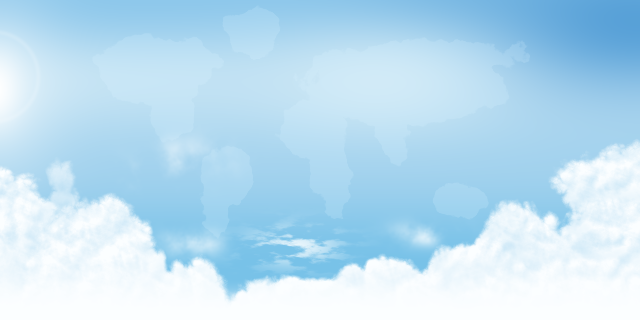
A WebGL 2 fragment shader for this background:

```glsl
#version 300 es
precision highp float;
// Pale blue sky with a faint world map, a sun glow at left and banks of white cloud below.

uniform vec2 u_resolution;
out vec4 outColor;

const vec3 SKY_TOP = vec3(0.55, 0.78, 0.92);
const vec3 SKY_MID = vec3(0.71, 0.86, 0.945);
const vec3 SKY_LOW = vec3(0.63, 0.82, 0.93);
const vec3 SKY_BASE = vec3(0.47, 0.76, 0.91);
const vec3 SKY_DEEP = vec3(0.33, 0.62, 0.84);
const vec3 HAZE = vec3(0.84, 0.925, 0.965);
const vec3 CLOUD_LIGHT = vec3(0.985, 0.995, 1.0);
const vec3 CLOUD_SHADE = vec3(0.70, 0.86, 0.95);
const vec2 SUN = vec2(-0.02, 0.72);
const float MAP_STRENGTH = 0.17;
const float PUFF_SIZE = 0.055;

// Ellipses: centre xy, radii zw, listed from back to front
const vec4 CLOUDS[11] = vec4[11](
    vec4(2.02, 0.42, 0.27, 0.13), vec4(0.20, 0.37, 0.05, 0.13),
    vec4(0.00, 0.10, 0.22, 0.37), vec4(1.90, 0.00, 0.27, 0.37),
    vec4(1.64, 0.02, 0.21, 0.34), vec4(0.30, 0.04, 0.24, 0.34),
    vec4(1.48, 0.00, 0.21, 0.25), vec4(0.60, 0.00, 0.13, 0.19),
    vec4(1.21, 0.00, 0.23, 0.19), vec4(0.92, 0.00, 0.26, 0.14),
    vec4(1.82, 0.00, 0.40, 0.19));
const vec4 LANDS[11] = vec4[11](
    vec4(0.49, 0.78, 0.18, 0.11), vec4(0.54, 0.64, 0.07, 0.09),
    vec4(0.79, 0.89, 0.09, 0.08), vec4(0.71, 0.44, 0.08, 0.09),
    vec4(0.68, 0.35, 0.04, 0.11), vec4(0.97, 0.59, 0.11, 0.09),
    vec4(1.03, 0.46, 0.065, 0.13), vec4(1.27, 0.74, 0.31, 0.13),
    vec4(1.50, 0.82, 0.15, 0.04), vec4(1.23, 0.58, 0.05, 0.08),
    vec4(1.44, 0.37, 0.075, 0.052));

float hash(vec2 p) {
    return fract(sin(dot(p, vec2(127.1, 311.7))) * 43758.5453);
}

float noise(vec2 p) {
    vec2 i = floor(p), f = fract(p);
    f = f * f * (3.0 - 2.0 * f);
    return mix(mix(hash(i), hash(i + vec2(1, 0)), f.x),
               mix(hash(i + vec2(0, 1)), hash(i + vec2(1, 1)), f.x), f.y);
}

float fbm(vec2 p) {
    float sum = 0.0, weight = 0.5;
    for (int i = 0; i < 5; i++) {
        sum += weight * noise(p);
        p = mat2(1.6, 1.2, -1.2, 1.6) * p + 7.3;
        weight *= 0.5;
    }
    return sum;
}

// Rounded lumps with creases between them
float billow(vec2 p) {
    float sum = 0.0, weight = 0.5;
    for (int i = 0; i < 5; i++) {
        sum += weight * abs(2.0 * noise(p) - 1.0);
        p = mat2(1.6, 1.2, -1.2, 1.6) * p + 3.7;
        weight *= 0.55;
    }
    return sum;
}

// Approximate depth inside an ellipse, negative outside
float inside(vec2 p, vec4 e) {
    return (1.0 - length((p - e.xy) / e.zw)) * min(e.z, e.w);
}

// Soft blob that fades with distance
float glow(vec2 p, vec2 centre, vec2 size) {
    vec2 q = (p - centre) / size;
    return exp(-dot(q, q));
}

vec3 sky(vec2 p) {
    vec3 col = mix(SKY_BASE, SKY_LOW, smoothstep(0.17, 0.48, p.y));
    col = mix(col, SKY_MID, smoothstep(0.42, 0.72, p.y));
    col = mix(col, SKY_TOP, smoothstep(0.74, 1.02, p.y));
    col = mix(col, SKY_DEEP, 0.95 * glow(p, vec2(1.98, 0.93), vec2(0.50, 0.22)));
    col = mix(col, SKY_DEEP, 0.25 * glow(p, vec2(1.40, 1.05), vec2(0.35, 0.14)));
    col = mix(col, HAZE, 0.75 * glow(p, vec2(1.20, 0.75), vec2(0.38, 0.17)));
    return mix(col, HAZE, 0.4 * glow(p, vec2(0.35, 0.75), vec2(0.55, 0.12)));
}

float worldMap(vec2 p) {
    float depth = -1.0;
    for (int i = 0; i < LANDS.length(); i++) depth = max(depth, inside(p, LANDS[i]));
    depth += 0.07 * (fbm(p * 16.0) - 0.48);
    return smoothstep(-0.002, 0.003, depth);
}

// Thin veils and streaks between the main banks
float wisps(vec2 p) {
    float veil = smoothstep(0.25, 0.75, fbm(p * 9.0));
    float streak = smoothstep(0.42, 0.68, fbm(p * vec2(18.0, 50.0) + 4.0));
    float w = 0.7 * veil * glow(p, vec2(0.58, 0.50), vec2(0.13, 0.065));
    w += 0.5 * veil * glow(p, vec2(0.42, 0.45), vec2(0.05, 0.04));
    w += 0.85 * streak * glow(p, vec2(0.92, 0.23), vec2(0.14, 0.06));
    w += 0.9 * veil * glow(p, vec2(0.60, 0.24), vec2(0.10, 0.04));
    return clamp(w + 1.1 * veil * glow(p, vec2(1.34, 0.27), vec2(0.10, 0.035)), 0.0, 1.0);
}

vec3 addClouds(vec3 col, vec2 p) {
    float lumps = billow(p * 11.0);
    float relief = billow(p * 11.0 + vec2(-0.15, 0.25)) - lumps;
    float fade = smoothstep(0.0, 0.28, p.y);
    float shade = clamp(0.18 + 0.9 * relief, 0.0, 0.7) * fade;
    float cover = 0.0;
    for (int i = 0; i < CLOUDS.length(); i++) {
        float depth = inside(p, CLOUDS[i]) + PUFF_SIZE * (lumps - 0.36);
        float rim = smoothstep(-0.06, 0.0, depth) * cover;
        col = mix(col, CLOUD_SHADE, 0.22 * rim * fade);
        float alpha = smoothstep(-0.006, 0.02, depth);
        if (i == 1) alpha *= 0.65;
        col = mix(col, mix(CLOUD_LIGHT, CLOUD_SHADE, shade), alpha);
        cover = max(cover, alpha);
    }
    return mix(col, CLOUD_LIGHT, 0.9 * (1.0 - smoothstep(0.0, 0.13, p.y)));
}

void main() {
    vec2 p = gl_FragCoord.xy / u_resolution * vec2(2.0, 1.0);
    vec3 col = sky(p);
    col = mix(col, HAZE + 0.05, MAP_STRENGTH * worldMap(p));
    col = mix(col, CLOUD_LIGHT, wisps(p));

    // Sun core, its wide bloom and a thin halo ring
    col = mix(col, CLOUD_LIGHT, 0.55 * glow(p, SUN, vec2(0.20, 0.28)));
    col = mix(col, vec3(1.0), glow(p, SUN, vec2(0.08, 0.11)));
    float ring = abs(length(p - SUN - vec2(0.0, 0.04)) - 0.14);
    col = mix(col, vec3(1.0), 0.16 * (1.0 - smoothstep(0.0, 0.012, ring)));

    outColor = vec4(addClouds(col, p), 1.0);
}
```
